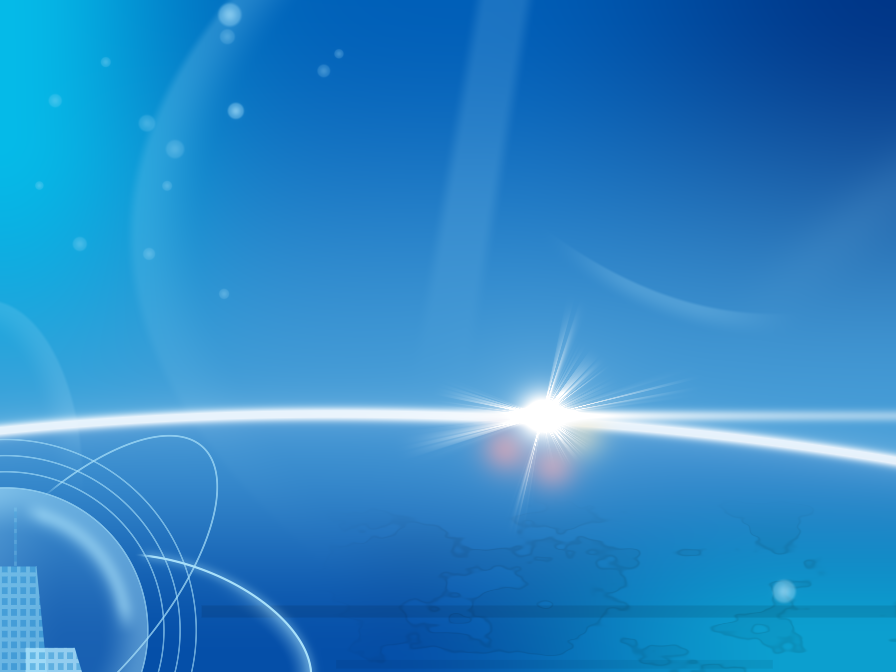
Give the GLSL for this background, as a WebGL 2 fragment shader.

```glsl
#version 300 es
precision highp float;
uniform vec2 u_resolution;
out vec4 outColor;

const vec3 SKY_TOP = vec3(0, 0.37, 0.72);
const vec3 SKY_CORNER = vec3(0, 0.21, 0.53);
const vec3 SKY_LOW = vec3(0.27, 0.61, 0.84);
const vec3 CYAN = vec3(0.02, 0.73, 0.91);
const vec3 GROUND_HIGH = vec3(0.24, 0.57, 0.82);
const vec3 GROUND_LOW = vec3(0.02, 0.31, 0.66);
const vec3 GROUND_CYAN = vec3(0.05, 0.66, 0.83);
const vec3 PALE = vec3(0.66, 0.88, 0.98);
const vec2 STAR = vec2(0.807, 0.381);
const vec2 GLOBE = vec2(0.008, 0.062);
const float GLOBE_RADIUS = 0.212;
const float HORIZON_Y = 0.384;
const float HORIZON_BEND = 0.1;
const int BOKEH_COUNT = 12;
// Ray fans: angle, length, angular spread
const vec3 FANS[7] = vec3[7](vec3(1.28, 0.19, 0.07), vec3(0.22, 0.25, 0.07),
  vec3(0.75, 0.13, 0.3), vec3(4.48, 0.19, 0.06), vec3(3.37, 0.23, 0.09),
  vec3(2.95, 0.17, 0.12), vec3(5.5, 0.09, 0.4));

float hash(vec2 p) { return fract(sin(dot(p, vec2(127.1, 311.7))) * 43758.5453); }

float noise(vec2 p) {
  vec2 i = floor(p), f = fract(p);
  f = f * f * (3.0 - 2.0 * f);
  return mix(mix(hash(i), hash(i + vec2(1, 0)), f.x),
             mix(hash(i + vec2(0, 1)), hash(i + vec2(1, 1)), f.x), f.y);
}

float fbm(vec2 p) {
  float sum = 0.0, amp = 0.5;
  for (int i = 0; i < 4; i++) { sum += amp * noise(p); p *= 2.1; amp *= 0.5; }
  return sum;
}

// Smooth step that also accepts descending edges
float ramp(float a, float b, float x) {
  x = clamp((x - a) / (b - a), 0.0, 1.0);
  return x * x * (3.0 - 2.0 * x);
}
float bell(float x, float width) { x /= width; return exp(-x * x); }
float stroke(float d, float width) { return ramp(width * 1.4, width * 0.4, abs(d)); }
float box(vec2 p, vec2 lo, vec2 hi) {
  vec2 d = max(lo - p, p - hi);
  return ramp(0.001, -0.001, max(d.x, d.y));
}

// Approximate signed distance to a tilted ellipse
float ellipse(vec2 p, vec2 center, vec2 radii, float tilt) {
  vec2 axis = vec2(cos(tilt), sin(tilt));
  p -= center;
  p = vec2(dot(p, axis), dot(p, vec2(-axis.y, axis.x)));
  float k = length(p / radii);
  return k * (k - 1.0) / max(length(p / (radii * radii)), 0.001);
}

vec3 skyColor(vec2 p) {
  vec3 top = mix(SKY_TOP, SKY_CORNER, ramp(0.7, 1.35, p.x));
  vec3 c = mix(SKY_LOW, top, ramp(0.36, 1.02, p.y));
  return mix(c, CYAN, bell(p.x, 0.27) * ramp(0.25, 0.8, p.y));
}

vec3 groundColor(vec2 p) {
  vec3 c = mix(GROUND_LOW, GROUND_HIGH, ramp(0.02, 0.37, p.y));
  c = mix(c, GROUND_CYAN, 0.9 * ramp(0.55, 1.2, p.x) * ramp(0.34, 0.04, p.y));
  // Faint coastlines and dark bands
  float land = fbm(p * vec2(7, 14)) - 0.5;
  float area = ramp(0.45, 0.65, p.x) * ramp(0.27, 0.18, p.y);
  c *= 1.0 - area * (0.1 * bell(land, 0.014) + 0.04 * ramp(0.0, 0.03, land));
  return c * (1.0 - 0.1 * box(p, vec2(0.3, 0.081), vec2(1.5, 0.099))
                  - 0.06 * box(p, vec2(0.5, 0.005), vec2(1.15, 0.018)));
}

// Translucent ribbons of light
float ribbons(vec2 p) {
  float arc = p.x - 0.235 - 1.2 * pow(abs(p.y - 0.65), 2.0);
  float a = 0.2 * ramp(-0.05, -0.03, arc) * ramp(0.07, -0.03, arc) * ramp(0.1, 0.9, p.y);
  float beam = p.x - 0.58 - 0.17 * p.y;
  a += 0.16 * ramp(0.05, 0.025, abs(beam)) * ramp(0.4, 0.75, p.y);
  float wisp = p.y - 0.53 - 1.1 * pow(max(1.15 - p.x, 0.0), 2.0);
  a += 0.22 * ramp(-0.035, 0.0, wisp) * ramp(0.006, 0.0, wisp)
     * ramp(0.8, 0.95, p.x) * ramp(1.2, 1.03, p.x);
  a += 0.08 * bell(p.y + 0.346 - 0.8 * p.x, 0.06) * ramp(1.05, 1.3, p.x);
  float bow = ellipse(p, vec2(-0.02, 0.28), vec2(0.14, 0.27), 0.0);
  return a + 0.16 * ramp(-0.05, 0.0, bow) * ramp(0.006, 0.0, bow) * ramp(0.25, 0.4, p.y);
}

float bokeh(vec2 p, vec2 center, float radius) {
  float r = length(p - center) / radius;
  return 0.3 * ramp(1.0, 0.7, r) + 0.4 * exp(-r * r * 3.0);
}

// Glass globe with towers, rings and orbits
vec3 globeScene(vec3 c, vec2 p) {
  vec2 q = p - GLOBE;
  float r = length(q), inside = ramp(0.002, -0.002, r - GLOBE_RADIUS);
  c = mix(c, PALE, inside * (0.12 + 0.35 * ramp(0.14, GLOBE_RADIUS, r) + 0.2 * ramp(0.1, -0.05, p.x)));
  c = mix(c, PALE, 0.55 * bell(r - 0.18, 0.014) * ramp(0.02, 0.06, q.x) * ramp(-0.01, 0.04, q.y));
  float tower = max(box(p, vec2(-0.1), vec2(0.07 - 0.1 * p.y, 0.157)),
                    0.5 * box(p, vec2(0.021, 0.15), vec2(0.025, 0.245)));
  float annex = box(p, vec2(0.038, -0.1), vec2(0.122 - 0.3 * p.y, 0.036));
  vec2 cell = abs(fract(p * vec2(72, 62)) - 0.5);
  float pane = ramp(0.36, 0.26, max(cell.x, cell.y));
  c = mix(c, vec3(0.5, 0.8, 0.94) - pane * vec3(0.2, 0.13, 0.06), tower * 0.75);
  c = mix(c, PALE - pane * vec3(0.24, 0.14, 0.07), annex * 0.85);
  for (int i = 0; i < 4; i++)
    c = mix(c, PALE, 0.6 * stroke(r - GLOBE_RADIUS - 0.024 * float(i), 0.0013));
  float tall = ellipse(p, vec2(0.094, 0.106), vec2(0.309, 0.132), 0.835);
  float wide = ellipse(p, vec2(0.26, 0.045), vec2(0.212, 0.115), -0.35);
  c = mix(c, PALE, 0.7 * stroke(tall, 0.0015) * ramp(0.06, 0.1, p.x));
  c = mix(c, PALE, ramp(0.2, 0.23, p.x) * (0.75 * stroke(wide, 0.0018) + 0.25 * bell(wide, 0.009)));
  return mix(c, PALE, 0.35 * ramp(-0.035, 0.0, wide) * ramp(0.001, 0.0, wide) * ramp(0.3, 0.43, p.x));
}

vec3 starburst(vec3 c, vec2 p) {
  vec2 d = p - STAR;
  float r = length(d), angle = atan(d.y, d.x), rays = 0.0;
  c = mix(c, vec3(0.95, 0.62, 0.66), 0.6 * bell(length(d + vec2(0.055, 0.05)), 0.035));
  c = mix(c, vec3(0.93, 0.65, 0.7), 0.6 * bell(length(d - vec2(0.015, -0.075)), 0.036));
  c = mix(c, vec3(0.95, 0.9, 0.75), 0.5 * bell(length(d - vec2(0.06, -0.03)), 0.035));
  float streaks = ramp(0.25, 0.8, noise(vec2(angle * 45.0, 3)));
  for (int i = 0; i < 7; i++) {
    float off = mod(angle - FANS[i].x + 3.1416, 6.2832) - 3.1416;
    rays += bell(off, FANS[i].z) * ramp(FANS[i].y, 0.0, r);
  }
  float glow = 1.2 * bell(r, 0.035) + 0.35 * exp(-r / 0.06);
  float flare = bell(d.y, 0.009) * (0.9 * exp(-abs(d.x) / 0.18) + 0.4 * ramp(0.0, 0.02, d.x));
  return mix(c, vec3(1), min(glow + flare + rays * (0.2 + 0.8 * streaks), 1.0));
}

void main() {
  vec2 p = gl_FragCoord.xy / u_resolution.y;
  float rise = p.y - HORIZON_Y + HORIZON_BEND * (p.x - 0.5) * (p.x - 0.5);
  vec3 c = mix(groundColor(p), skyColor(p), ramp(-0.004, 0.004, rise));
  c = mix(c, PALE, ribbons(p));
  // Bright rim of the horizon
  float rim = bell(rise, 0.01) + 0.25 * exp(-abs(rise) / 0.025);
  c = mix(c, vec3(0.96, 0.98, 1), 0.92 * min(rim, 1.0));
  // Bokeh lights
  float lights = bokeh(p, vec2(0.342, 0.978), 0.02) + bokeh(p, vec2(0.351, 0.835), 0.014)
               + bokeh(p, vec2(1.167, 0.12), 0.02);
  for (int i = 0; i < BOKEH_COUNT; i++) {
    vec2 seed = vec2(i, 4);
    vec2 center = vec2(0.05, 0.55) + vec2(0.55, 0.42) * vec2(hash(seed), hash(seed + 9.0));
    lights += 0.5 * bokeh(p, center, 0.006 + 0.01 * hash(seed + 5.0));
  }
  c = mix(c, PALE, min(lights, 0.8));
  outColor = vec4(starburst(globeScene(c, p), p), 1);
}
```
